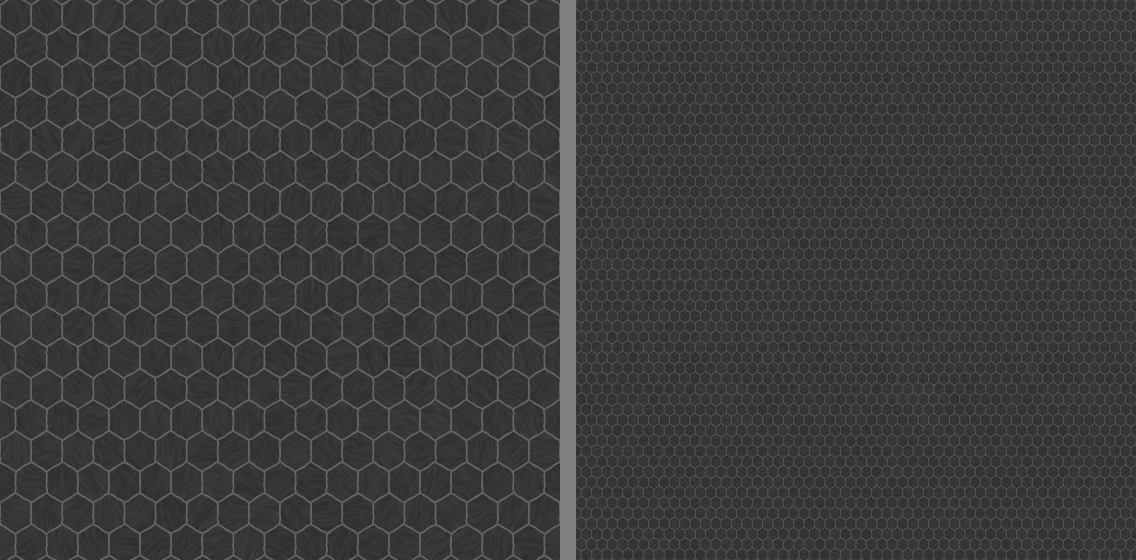
Left, the tile; right, the same tile 3 across and 3 down.
Give the GLSL for this pattern, as a three.js fragment shader.

```glsl
// Dark hexagonal tiles, slightly tall, set in staggered rows with thin grey joints.
// Each point finds its tile by hexagon distance; every tile carries brushed
// grain in its own direction, and the joints waver a little.

varying vec2 vUv;

const float TAU = 6.2831853;
const float TILES = 18.0;           // tiles across and rows up (even, so it wraps)
const float SLANT_RISE = 0.31;      // height of a slanted side, in tile widths
const float JOINT_HALF = 0.028;     // half the joint width, in tile widths
const float JOINT_SOFT = 0.018;
const float WAVER = 0.006;
const vec2 GRAIN_SCALE = vec2(3.5, 17.0); // along and across the strokes
const float GRAIN_BEND = 0.35;
const float GRAIN_DEPTH = 0.075;
const float TILE_SHADE = 0.010;     // brightness change from tile to tile
const vec3 TILE_COLOR = vec3(0.208);
const vec3 JOINT_COLOR = vec3(0.395);

float hash(vec2 p) {
  vec3 q = fract(vec3(p.xyx) * 0.1031);
  q += dot(q, q.yzx + 33.33);
  return fract((q.x + q.y) * q.z);
}

float valueNoise(vec2 p) {
  vec2 i = floor(p);
  vec2 f = fract(p);
  f = f * f * (3.0 - 2.0 * f);
  return mix(mix(hash(i), hash(i + vec2(1.0, 0.0)), f.x),
             mix(hash(i + vec2(0.0, 1.0)), hash(i + vec2(1.0, 1.0)), f.x), f.y);
}

// Signed distance to one hexagon with upright sides, one unit wide
float hexDistance(vec2 p) {
  float slope = 2.0 * SLANT_RISE;
  p = abs(p);
  float slanted = (p.y + slope * p.x - 0.5 - 0.5 * SLANT_RISE) / sqrt(1.0 + slope * slope);
  return max(p.x - 0.5, slanted);
}

// Whole wave numbers keep the waver continuous over the canvas edges
vec2 waver(vec2 uv) {
  return WAVER * vec2(
    sin(TAU * (43.0 * uv.y + 5.0 * uv.x)) + sin(TAU * (71.0 * uv.y - 13.0 * uv.x)),
    sin(TAU * (37.0 * uv.x + 7.0 * uv.y)) + sin(TAU * (59.0 * uv.x - 11.0 * uv.y)));
}

// Short curved strokes, turned and offset by the tile's own hash
float brushedGrain(vec2 local, vec2 id) {
  float angle = TAU * 0.5 * hash(id + 17.0);
  float c = cos(angle);
  float s = sin(angle);
  vec2 q = mat2(c, -s, s, c) * local;
  q.y += GRAIN_BEND * (hash(id + 41.0) - 0.5) * q.x * q.x;
  q.y += 0.025 * sin(7.0 * q.x + TAU * hash(id + 67.0));
  vec2 offset = 40.0 + 50.0 * vec2(hash(id + 5.0), hash(id + 29.0));
  float coarse = valueNoise(q * GRAIN_SCALE + offset);
  float fine = valueNoise(q * GRAIN_SCALE * 1.9 + offset + 31.0);
  return 0.6 * coarse + 0.4 * fine - 0.5;
}

void main() {
  vec2 p = vUv * TILES + waver(vUv);

  // Choose between the two nearest rows; odd rows shift by half a tile
  float dist = 10.0;
  vec2 local = vec2(0.0);
  vec2 id = vec2(0.0);
  float firstRow = floor(p.y - 0.5);
  for (int k = 0; k < 2; k++) {
    float row = firstRow + float(k);
    float shift = 0.5 * mod(row, 2.0);
    float column = floor(p.x - shift + 0.5);
    vec2 offset = p - vec2(column + shift, row + 0.5);
    float d = hexDistance(offset);
    if (d < dist) {
      dist = d;
      local = offset;
      id = mod(vec2(column, row) + 0.5, TILES) - 0.5;
    }
  }
  id = floor(id + 0.5);

  // Tile face, then joint on top
  float shade = TILE_SHADE * (hash(id + 83.0) - 0.5);
  vec3 color = TILE_COLOR + shade + GRAIN_DEPTH * brushedGrain(local, id);
  float joint = 1.0 - smoothstep(JOINT_HALF - JOINT_SOFT, JOINT_HALF + JOINT_SOFT, -dist);
  color = mix(color, JOINT_COLOR, joint);

  gl_FragColor = vec4(color, 1.0);
}
```
